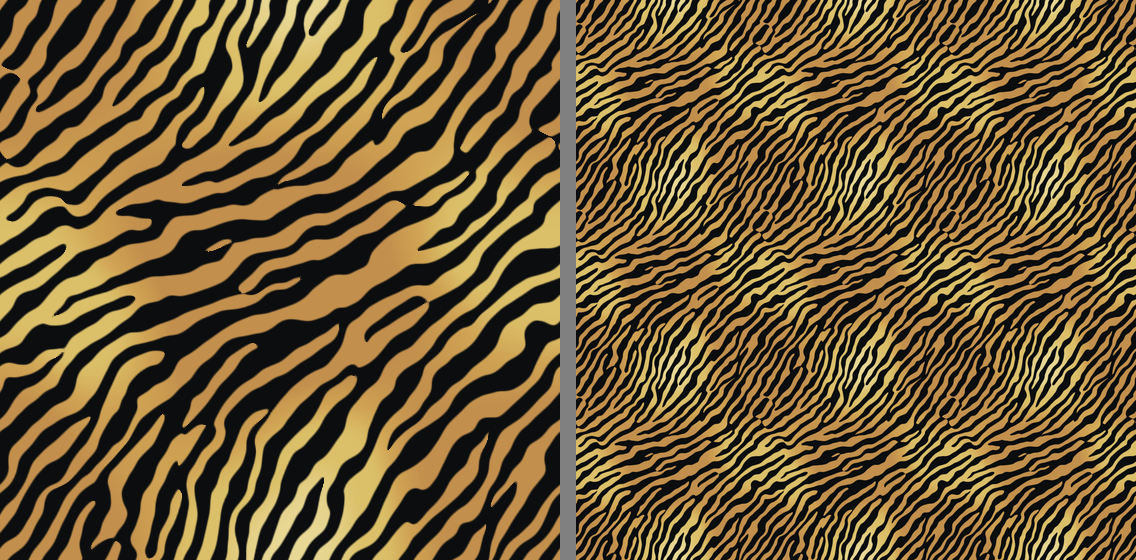
Left, the tile; right, the same tile 3 across and 3 down.
Reproduce this pattern procedurally as a WebGL 2 fragment shader.

```glsl
#version 300 es
precision highp float;

uniform vec2 u_resolution;
out vec4 fragColor;

const float TAU = 6.2831853;
const float CELLS = 13.0;

// Integer hash of a lattice cell, wrapped to the given period
vec3 hashCell(vec2 cell, float period, uint seed) {
    uvec2 c = uvec2(mod(cell, period) + 0.5);
    uvec3 v = uvec3(c, seed) * 1664525u + 1013904223u;
    v.x += v.y * v.z; v.y += v.z * v.x; v.z += v.x * v.y;
    v ^= v >> 16u;
    v.x += v.y * v.z; v.y += v.z * v.x; v.z += v.x * v.y;
    return vec3(v >> 8u) / 16777216.0;
}

// Smooth value noise with three channels, repeating over the unit square
vec3 tileNoise(vec2 p, float period, uint seed) {
    vec2 cell = floor(p * period);
    vec2 f = fract(p * period);
    f = f * f * f * (f * (f * 6.0 - 15.0) + 10.0);
    vec3 low = mix(hashCell(cell, period, seed), hashCell(cell + vec2(1, 0), period, seed), f.x);
    vec3 high = mix(hashCell(cell + vec2(0, 1), period, seed), hashCell(cell + vec2(1, 1), period, seed), f.x);
    return mix(low, high, f.y);
}

// Direction in which the stripes run: flat at mid height, steep at top and bottom
float stripeAngle(vec2 p) {
    float height = cos(TAU * (p.y - 0.04));
    return 0.78 + height * (0.32 + 0.16 * cos(TAU * (p.x - 0.35)));
}

// Sum of oriented wave packets; its phase gives stripes that fork and taper
vec2 stripeWave(vec2 p) {
    vec2 base = floor(p * CELLS);
    vec2 wave = vec2(0.0);
    for (int j = -2; j <= 2; j++) {
        for (int i = -2; i <= 2; i++) {
            vec2 cell = base + vec2(i, j);
            vec3 rnd = hashCell(cell, CELLS, 7u);
            vec2 center = (cell + rnd.xy) / CELLS;
            float angle = stripeAngle(center);
            vec2 along = vec2(cos(angle), sin(angle));
            vec2 offset = p - center;
            float u = dot(offset, along);
            float v = dot(offset, vec2(-along.y, along.x));
            float weight = max(0.0, 1.0 - u * u / 0.0232 - v * v / 0.0092);
            float frequency = 19.3 + 2.0 * cos(TAU * center.y);
            float phase = TAU * (frequency * v + rnd.z);
            wave += weight * weight * weight * vec2(cos(phase), sin(phase));
        }
    }
    return wave;
}

// Metallic sheen from copper through gold to pale highlights
vec3 goldColor(vec2 p) {
    float sheen = -cos(TAU * p.x) * cos(TAU * (p.y - 0.02));
    sheen += 0.7 * (tileNoise(p, 5.0, 31u).x - 0.5);
    vec3 gold = mix(vec3(0.76, 0.56, 0.30), vec3(0.81, 0.63, 0.32), smoothstep(-0.3, 0.2, sheen));
    gold = mix(gold, vec3(0.86, 0.75, 0.41), smoothstep(0.1, 0.6, sheen));
    return mix(gold, vec3(0.91, 0.85, 0.59), smoothstep(0.75, 1.2, sheen));
}

void main() {
    vec2 p = gl_FragCoord.xy / u_resolution;

    // Wavy outlines
    vec2 warped = p + 0.024 * (tileNoise(p, 14.0, 3u).xy - 0.5);
    warped += 0.011 * (tileNoise(p, 27.0, 5u).xy - 0.5);

    // Stripe profile with varying width
    vec2 wave = stripeWave(warped);
    float profile = wave.x / max(length(wave), 1e-5);
    profile += 0.05 + 1.0 * (tileNoise(p, 16.0, 11u).z - 0.5);

    // Black stripes over gold
    float softness = clamp(fwidth(profile), 0.02, 0.6);
    float stripe = smoothstep(-softness, softness, profile);
    fragColor = vec4(mix(goldColor(p), vec3(0.043, 0.052, 0.056), stripe), 1.0);
}
```
